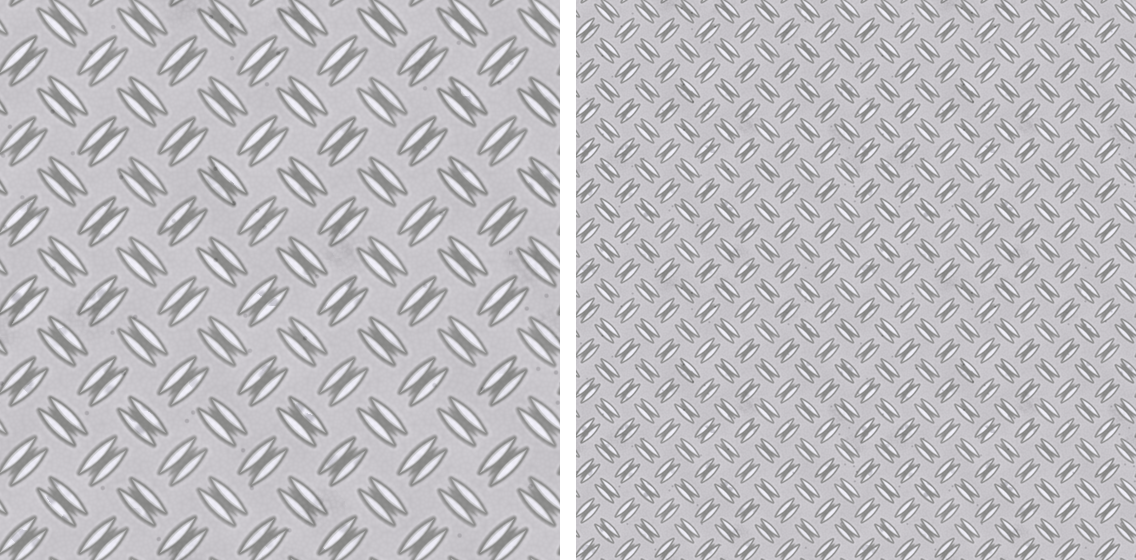
Left: one tile. Right: repeated 2 by 2.
A WebGL 1 fragment shader for this texture:

```glsl
precision highp float;
// Steel tread plate: pairs of raised lens-shaped bars, alternating in diagonal direction.
uniform vec2 u_resolution;

#define REPEATS 7.0
#define BAR_HALF_LENGTH 0.305
#define BAR_HALF_WIDTH 0.055
#define BAR_SPACING 0.103
#define RIM_WIDTH 0.052
#define GRAIN 0.045
#define WEAR 0.16
#define PLATE vec3(0.78, 0.77, 0.79)
#define SHADOW vec3(0.53, 0.53, 0.525)
#define BEVEL vec3(0.79, 0.79, 0.80)
#define SHINE vec3(0.925, 0.92, 0.96)

const float TAU = 6.2831853;

float hash(vec2 p) {
  vec3 q = fract(vec3(p.xyx) * 0.1031);
  q += dot(q, q.yzx + 33.33);
  return fract((q.x + q.y) * q.z);
}

// Wrapping cellular noise: x = distance to nearest point, y = its random value.
vec2 cellular(vec2 uv, float count) {
  vec2 p = uv * count, base = floor(p), nearest = vec2(9.0, 0.0);
  for (int j = -1; j <= 1; j++)
    for (int i = -1; i <= 1; i++) {
      vec2 cell = base + vec2(float(i), float(j));
      vec2 id = mod(cell, count) + count;
      vec2 point = cell + vec2(hash(id), hash(id + 57.0));
      float d = length(p - point);
      if (d < nearest.x) nearest = vec2(d, hash(id + 113.0));
    }
  return nearest;
}

// Layered sines with whole frequencies, so they wrap.
float clouds(vec2 uv) {
  vec2 p = uv * TAU;
  float s = sin(p.x * 2.0 + 1.7 * sin(p.y * 3.0 + 0.6));
  s += sin(p.y * 3.0 + 2.0 * sin(p.x * 4.0 + 2.1));
  s += 0.6 * sin(p.x * 9.0 - p.y * 7.0 + 2.0 * sin(p.y * 11.0));
  return s / 2.6;
}

// Signed distance to a pointed lens lying along x.
float lens(vec2 p, float halfLength, float halfWidth) {
  p = abs(p);
  float d = (halfLength * halfLength - halfWidth * halfWidth) / (2.0 * halfWidth);
  if ((p.x - halfLength) * d > p.y * halfLength)
    return length(p - vec2(halfLength, 0.0));
  return length(p + vec2(0.0, d)) - d - halfWidth;
}

// Paints one lattice of bar pairs; lean is +1 for rising, -1 for falling bars.
vec3 barPairs(vec3 color, vec2 uv, vec2 center, float lean, float scuff) {
  vec2 p = uv * REPEATS - center + 0.5;
  vec2 id = mod(floor(p), REPEATS) + 20.0 + 9.0 * lean;
  p = fract(p) - 0.5;
  vec2 axis = normalize(vec2(lean, 1.0));
  vec2 q = vec2(dot(p, axis), dot(p, vec2(-axis.y, axis.x)));
  float vary = hash(id) - 0.5;

  // Dark hollow between the two bars
  float hollow = 1.0 - smoothstep(-0.03, 0.03, lens(q, 0.25, 0.062));
  color = mix(color, SHADOW, hollow * (0.9 + 0.2 * vary));

  // Shaded rim, then bright bar
  for (int k = 0; k < 2; k++) {
    float side = float(k) * 2.0 - 1.0;
    float barVary = hash(id + 31.0 * side + 70.0) - 0.5;
    vec2 b = q - vec2(0.008 * barVary, side * BAR_SPACING);
    float d = lens(b, BAR_HALF_LENGTH + 0.02 * barVary, BAR_HALF_WIDTH + 0.006 * barVary);
    float leftness = clamp(b.y / 0.05, -1.0, 1.0);
    float halo = smoothstep(0.035, 0.06, d) * (1.0 - smoothstep(0.06, 0.1, d));
    color += 0.025 * halo * (1.0 - hollow);
    float rim = 1.0 - smoothstep(0.006, RIM_WIDTH + 0.01 * leftness, d);
    color = mix(color, SHADOW, rim * (0.93 + 0.14 * vary));
    float core = 1.0 - smoothstep(-0.036, -0.012, d + 0.008 * leftness);
    vec3 metal = mix(BEVEL, SHINE, core) + 0.03 * barVary;
    metal -= WEAR * scuff * smoothstep(0.05, 0.4, vary + 0.4 * barVary);
    color = mix(color, metal, 1.0 - smoothstep(-0.018, 0.008, d));
  }
  return color;
}

void main() {
  vec2 uv = gl_FragCoord.xy / u_resolution;

  // Wear fields
  float cloud = clouds(uv);
  float grain = cellular(uv, 120.0).x - 0.45;
  vec2 scuffCell = cellular(uv, 45.0);
  float scuff = smoothstep(0.55, 0.9, scuffCell.y) * (1.0 - smoothstep(0.2, 0.6, scuffCell.x));
  vec2 stain = cellular(uv + 0.006 * sin(TAU * uv.yx * vec2(17.0, 13.0)), 8.0);
  float smudge = smoothstep(0.72, 0.95, stain.y) * (1.0 - smoothstep(0.05, 0.45, stain.x));
  vec2 fleck = cellular(uv, 32.0);
  float speck = step(0.955, fleck.y) * (1.0 - smoothstep(0.06, 0.18, fleck.x));

  // Plate, bars, then surface dirt
  vec3 color = PLATE + 0.014 * cloud;
  color = barPairs(color, uv, vec2(0.288, 0.23), 1.0, scuff);
  color = barPairs(color, uv, vec2(0.783, 0.731), -1.0, scuff);
  color -= GRAIN * grain * (0.7 + 0.6 * smudge);
  color -= 0.05 * smudge * (0.6 + scuff) + 0.11 * speck;

  gl_FragColor = vec4(clamp(color, 0.0, 1.0), 1.0);
}
```
